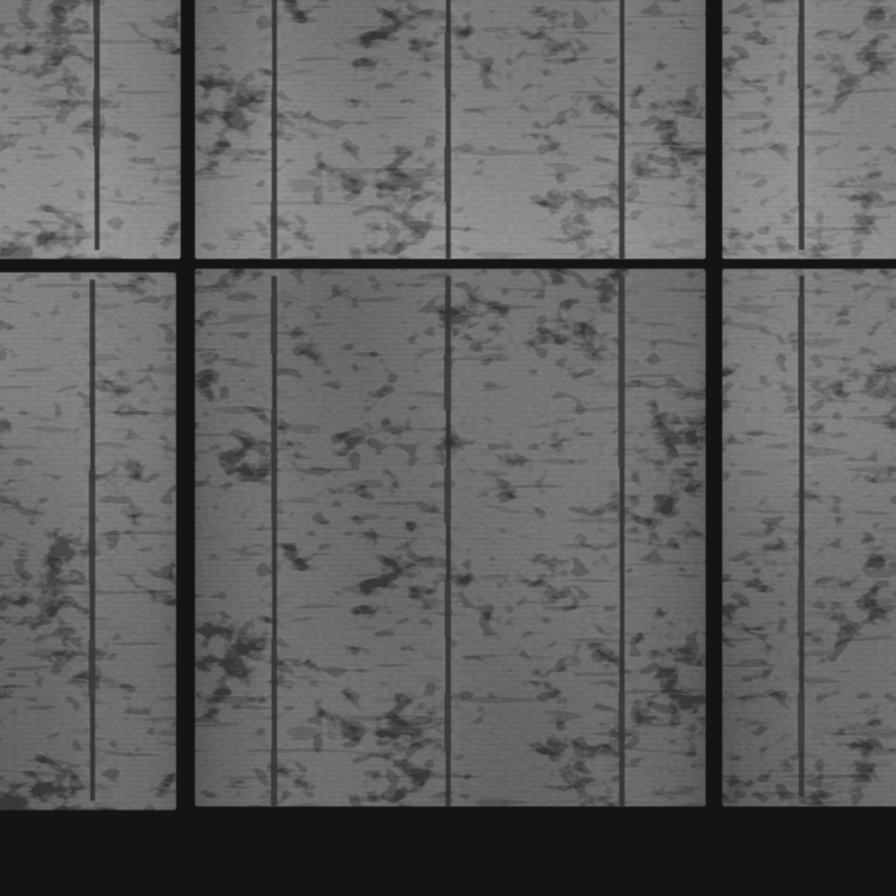
A WebGL 2 fragment shader for this texture:

```glsl
#version 300 es
precision highp float;

uniform vec2 u_resolution;
out vec4 fragColor;

// Layout, in units of the canvas
const vec2 CELL_CENTRE = vec2(0.5026, 0.400);
const vec2 CELL_HALF = vec2(0.285, 0.300);
const vec2 CELL_PITCH = vec2(0.5885, 0.611);
const float CORNER_RADIUS = 0.003;
const float EDGE_BLUR = 0.0016;
const float LEFT_SKEW = 0.005;
const float LEFT_DROP = 0.004;

// Busbars
const float BUS_SPACING = 0.194;
const float BUS_OFFSET = -0.0026;
const float BUS_HALF_WIDTH = 0.0032;
const float BUS_TOP_INSET = 0.008;
const float BUS_SEGMENTS = 9.5;
const float BUS_GREY = 0.20;

// Tones and wear
const float GAP_GREY = 0.08;
const float CELL_GREY = 0.415;
const float STAIN_DEPTH = 0.16;
const float FLECK_DEPTH = 0.09;
const float STREAK_DEPTH = 0.06;
const float FINGER_COUNT = 170.0;
const float FINGER_DEPTH = 0.007;
const float GRAIN = 0.022;

float hash(vec2 p) {
    vec3 q = fract(p.xyx * vec3(0.1031, 0.1030, 0.0973));
    q += dot(q, q.yzx + 33.33);
    return fract((q.x + q.y) * q.z);
}

vec2 gradient(vec2 lattice) {
    float angle = 6.2832 * hash(lattice);
    return vec2(cos(angle), sin(angle));
}

float gradientNoise(vec2 p) {
    vec2 i = floor(p), f = p - i;
    vec2 w = f * f * f * (f * (f * 6.0 - 15.0) + 10.0);
    vec2 e = vec2(1.0, 0.0);
    float low = mix(dot(gradient(i), f), dot(gradient(i + e), f - e), w.x);
    float high = mix(dot(gradient(i + e.yx), f - e.yx), dot(gradient(i + 1.0), f - 1.0), w.x);
    return 1.4 * mix(low, high, w.y);
}

float fbm(vec2 p) {
    float sum = 0.0, weight = 0.55;
    for (int octave = 0; octave < 4; octave++) {
        sum += weight * gradientNoise(p);
        p = mat2(1.6, 1.2, -1.2, 1.6) * p + 7.3;
        weight *= 0.5;
    }
    return sum;
}

float roundedBox(vec2 p, vec2 halfSize, float radius) {
    vec2 d = abs(p) - halfSize + radius;
    return length(max(d, 0.0)) + min(max(d.x, d.y), 0.0) - radius;
}

// Lighting of one cell: upper row and outer columns glow more
float cellTone(vec2 local, vec2 id, float busDistance) {
    float height = local.y / CELL_HALF.y * 0.5 + 0.5;
    float side = min(abs(id.x), 1.0);
    float lower = CELL_GREY + mix(0.045, 0.10, side) * (height - 0.4);
    float upper = CELL_GREY + 0.115 - 0.13 * height;
    float tone = mix(lower, upper, min(id.y, 1.0)) + 0.022 * side;
    tone += mix(0.025, 0.045, id.y) * exp(-busDistance / 0.028);
    tone -= 0.05 * exp((abs(local.x) - CELL_HALF.x) / 0.022);
    return tone + 0.05 * gradientNoise(local * 4.0 + id * 9.7);
}

// Stains recur in every row but differ between columns
float wear(vec2 local, float column, float busDistance) {
    vec2 q = local + vec2(column * 5.3 + 21.7, 13.1);
    float patches = fbm(q * vec2(10.0, 13.0));
    float detail = fbm(q * vec2(34.0, 52.0) + 3.7);
    float stain = smoothstep(0.12, 0.52, 0.75 * patches + 0.75 * detail);
    float fleck = smoothstep(0.30, 0.62, gradientNoise(q * vec2(48.0, 72.0)) + 0.6 * patches);
    float streak = smoothstep(0.35, 0.60, gradientNoise(q * vec2(14.0, 105.0)));
    float fringe = smoothstep(0.08, 0.45, gradientNoise(q * vec2(38.0, 95.0) + 8.1));
    return STAIN_DEPTH * stain + FLECK_DEPTH * fleck
         + STREAK_DEPTH * (streak + fringe * exp(-busDistance / 0.014));
}

void main() {
    vec2 uv = gl_FragCoord.xy / u_resolution;
    float blur = max(EDGE_BLUR, 0.75 / min(u_resolution.x, u_resolution.y));

    // Cell grid, with the left column slightly out of line
    vec2 id = round((uv - CELL_CENTRE) / CELL_PITCH);
    id.y = max(id.y, 0.0);
    vec2 local = uv - CELL_CENTRE - id * CELL_PITCH;
    float isLeft = step(id.x, -0.5);
    local -= isLeft * vec2(LEFT_SKEW * (id.y - 0.5), -LEFT_DROP * (1.0 - id.y));

    // Busbars in short segments of uneven width
    float busX = local.x - BUS_OFFSET;
    float busIndex = clamp(round(busX / BUS_SPACING), -1.0, 1.0);
    float segment = floor((local.y + CELL_HALF.y) * BUS_SEGMENTS / (2.0 * CELL_HALF.y));
    float uneven = hash(vec2(segment + 40.0, busIndex + id.x * 3.0 + 60.0)) - 0.5;
    float busDistance = abs(busX - busIndex * BUS_SPACING + 0.0008 * uneven);
    float bus = 1.0 - smoothstep(-blur, blur, busDistance - BUS_HALF_WIDTH - 0.0013 * uneven);
    bus *= 1.0 - smoothstep(-blur, blur, local.y - CELL_HALF.y + BUS_TOP_INSET);
    float bottomInset = 0.010 * min(abs(id.x), 1.0);
    bus *= smoothstep(-blur, blur, local.y + CELL_HALF.y - bottomInset);

    // Surface with fine finger lines and grain
    float grey = cellTone(local, id, busDistance) - wear(local, id.x, busDistance);
    grey += FINGER_DEPTH * sin(6.2832 * FINGER_COUNT * uv.y);
    grey += GRAIN * gradientNoise(uv * vec2(150.0, 210.0));
    grey = mix(max(grey, 0.22), BUS_GREY + 0.04 * uneven, 0.88 * bus);

    // Dark gaps and lower border
    float edge = roundedBox(local, CELL_HALF, CORNER_RADIUS);
    grey = mix(grey, GAP_GREY, smoothstep(-blur, blur, edge));
    fragColor = vec4(vec3(grey), 1.0);
}
```
